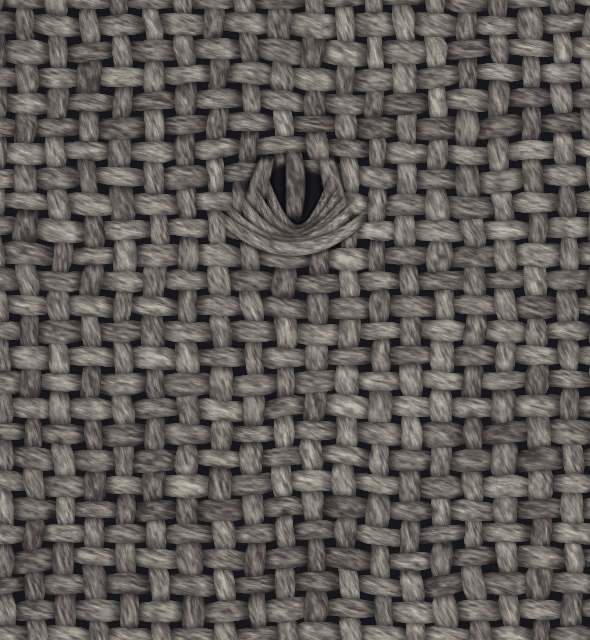
This texture is drawn by a Shadertoy shader. Its source:

```glsl
// Coarse grey-brown plain weave of spun yarn with a snagged hole above the middle.

float hash(vec2 p) {
    return fract(sin(dot(p, vec2(127.1, 311.7))) * 43758.5453);
}

float noise(vec2 p) {
    vec2 i = floor(p), f = fract(p);
    f = f * f * (3.0 - 2.0 * f);
    return mix(mix(hash(i), hash(i + vec2(1, 0)), f.x),
               mix(hash(i + vec2(0, 1)), hash(i + vec2(1, 1)), f.x), f.y);
}

// Yarn colour: along is measured in yarn widths, across runs from -1 to 1
vec3 yarn(float along, float across, float tone, float seed) {
    float twisted = across + 0.25 * along;
    float fibre = 0.6 * noise(vec2(along * 1.1, twisted * 3.5) + seed * 91.0)
                + 0.4 * noise(vec2(along * 2.0, twisted * 8.0) + seed * 37.0);
    float light = clamp(tone + 1.0 * (fibre - 0.5), 0.0, 1.0);
    float roundness = sqrt(max(0.0, 1.0 - 0.85 * across * across));
    return mix(vec3(0.29, 0.255, 0.26), vec3(0.73, 0.71, 0.66), light) * mix(0.45, 1.0, roundness);
}

float coverage(float across) {
    return 1.0 - smoothstep(0.82, 1.08, abs(across));
}

// Over-and-under weave; q has one unit per thread in each direction
vec3 weave(vec2 q) {
    vec3 sum = vec3(0.085, 0.085, 0.11) * 0.012;
    float total = 0.012;
    for (int j = -1; j <= 1; j++)
    for (int i = -1; i <= 1; i++) {
        vec2 cell = floor(q + 0.5) + vec2(i, j);
        float seed = hash(cell), vary = hash(cell + 47.3);
        vec2 d = q - cell;
        bool weft = mod(cell.x + cell.y, 2.0) < 0.5;
        float along = weft ? d.x : d.y;
        float across = weft ? d.y : d.x;
        across += (seed - 0.5) * 0.16 * along + (vary - 0.5) * 0.08;
        float width = (weft ? 0.36 : 0.3) * (0.84 + 0.3 * vary) * (1.08 - 0.3 * along * along);
        across /= width;

        // The higher thread dominates the blend
        float arch = cos(3.14159 * clamp(along, -1.0, 1.0));
        float height = 0.5 * arch + 0.15 * (1.0 - across * across);
        float weight = coverage(across) * step(abs(along), 1.0) * exp(9.0 * height);
        float threadTone = hash(weft ? vec2(cell.y, 5.0) : vec2(cell.x, 9.0));
        float tone = 0.2 + 0.2 * threadTone + 0.36 * seed;
        vec3 colour = yarn(along * (weft ? 3.2 : 2.8), across, tone, seed);
        colour *= mix(0.5, 1.0, smoothstep(-0.8, 0.6, arch));
        sum += colour * weight;
        total += weight;
    }
    return sum / total;
}

// Lays one loose strand with its shadow over the cloth
void layStrand(inout vec3 col, float along, float across, float ends, float tone, float seed) {
    float inside = 1.0 - smoothstep(0.75, 1.0, ends);
    col *= 1.0 - 0.55 * inside * (1.0 - smoothstep(0.8, 1.7, abs(across)));
    col = mix(col, yarn(along, across, tone, seed), inside * coverage(across));
}

void mainImage(out vec4 fragColor, in vec2 fragCoord) {
    vec2 p = fragCoord / iResolution.y;
    vec2 r = p - vec2(0.456, 0.69);

    // Cloth leans slightly, wobbles, and is pushed aside by the snag
    vec2 s = p - 0.2 * r * exp(-130.0 * dot(r, r));
    vec2 q = (s - vec2(0.039 + 0.013 * (1.0 - s.y), 0.0456)) / vec2(0.0495, 0.0398);
    q += 0.3 * (vec2(noise(p * 8.0), noise(p * 8.0 + 31.0)) - 0.5);
    q += 0.1 * (vec2(noise(p * 40.0), noise(p * 40.0 + 17.0)) - 0.5);
    vec3 col = weave(q);

    // Ragged opening
    float opening = length(r / vec2(0.085, 0.062)) + 0.35 * (noise(p * 45.0) - 0.5);
    col = mix(vec3(0.09, 0.09, 0.11), col, smoothstep(0.7, 1.05, opening));

    // Upright strands crossing the opening
    for (int i = -1; i <= 1; i++) {
        float k = float(i), seed = hash(vec2(k, 3.0));
        float y = r.y - 0.022 + 0.012 * abs(k);
        float bend = 0.06 * k + 0.006 - 0.25 * k * y + 2.5 * (seed - 0.5) * y * y;
        float width = 0.016 * (1.0 - 90.0 * y * y);
        layStrand(col, y / 0.014, (r.x - bend) / max(width, 0.004), abs(y) / 0.058,
                  0.2 + 0.3 * seed, seed);
    }

    // Nested loops sagging below it, from narrow and steep to wide and shallow
    for (int i = 0; i < 5; i++) {
        float k = float(i) / 4.0, seed = hash(vec2(i, 8.0));
        float reach = mix(0.055, 0.125, k);
        float x = r.x - 0.012 + 0.016 * k + 0.012 * (seed - 0.5);
        float rise = mix(0.085, 0.062, k) / (reach * reach);
        float curve = mix(-0.052, -0.079, k) + rise * x * x;
        float slope = 2.0 * rise * x;
        float across = (r.y - curve) / sqrt(1.0 + slope * slope);
        float width = 0.0115 * (1.0 - 0.5 * pow(abs(x) / reach, 3.0));
        layStrand(col, x * sqrt(1.0 + slope * slope) / 0.014, across / max(width, 0.004),
                  abs(x) / reach, 0.22 + 0.3 * k + 0.2 * seed, seed);
    }

    // Fine fuzz
    col *= 0.94 + 0.12 * noise(p * vec2(260.0, 310.0));
    fragColor = vec4(col, 1.0);
}
```
